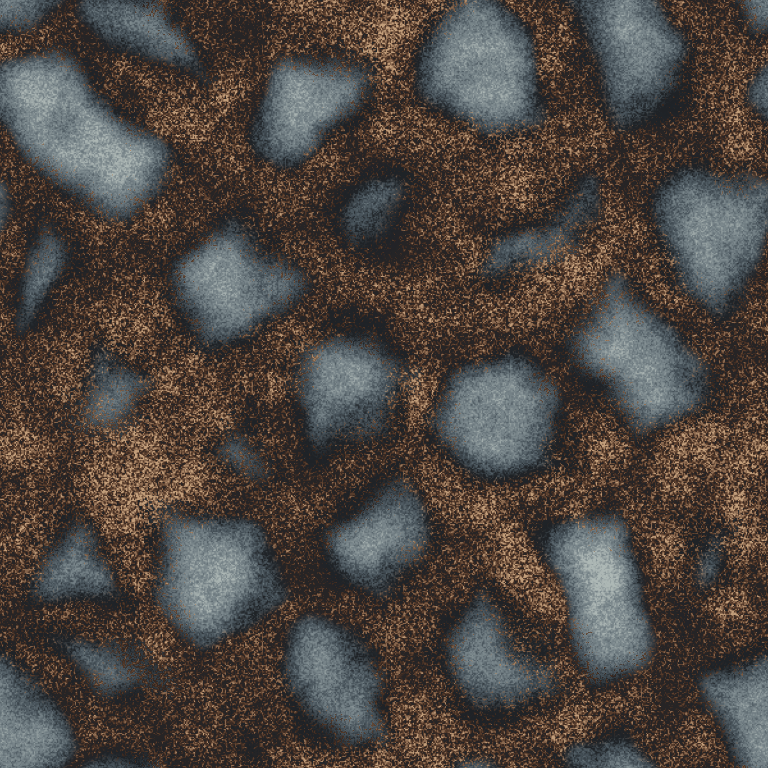
Reproduce this texture procedurally as a three.js fragment shader.

```glsl
// Slate stones half sunk in gritty brown soil, as a seamless tile.
// Leaning Voronoi cells give the stone heights; wrapping value noise
// scatters grit over their rims, mottles the ground and adds fine grain.
#define CELLS 5.0          // stones across the tile
#define JITTER 0.98        // irregularity of stone placement
#define ROUNDING 25.0      // lower is rounder
#define TILT 0.75          // how far stones lean into the soil
#define BURIAL 0.24        // soil creeping over the rims
#define WARP 0.24          // wobble of the outlines
#define GRAIN_CELLS 600.0  // fine grains across the tile
#define SOIL_GRAIN 1.55    // soil speckle contrast
#define STONE_GRAIN 0.62   // stone speckle contrast
#define MOTTLE 0.72        // broad light and dark soil patches

varying vec2 vUv;

vec3 hash3(vec2 p) {
  vec3 q = fract(vec3(p.xyx + 7.31) * vec3(0.1031, 0.1030, 0.0973));
  q += dot(q, q.yxz + 33.33);
  return fract((q.xxy + q.yzz) * q.zyx);
}

// Value noise that repeats after a whole number of cells.
float noise(vec2 uv, float period, float seed) {
  vec2 p = uv * period;
  vec2 i = floor(p);
  vec2 f = fract(p);
  f = f * f * (3.0 - 2.0 * f);
  vec2 a = mod(i, period) + seed;
  vec2 b = mod(i + 1.0, period) + seed;
  return mix(mix(hash3(a).x, hash3(vec2(b.x, a.y)).x, f.x),
             mix(hash3(vec2(a.x, b.y)).x, hash3(b).x, f.x), f.y);
}

float fbm(vec2 uv, float period, float seed) {
  float sum = 0.0;
  float amplitude = 0.53;
  for (int i = 0; i < 4; i++) {
    sum += amplitude * noise(uv, period, seed);
    period *= 2.0;
    seed += 17.0;
    amplitude *= 0.5;
  }
  return sum;
}

vec2 stoneCentre(vec2 cell) {
  return cell + 0.5 + JITTER * (hash3(mod(cell, CELLS)).xy - 0.5);
}

// x: height above the soil, y: rounded distance to the cell border.
vec2 stoneField(vec2 p) {
  vec2 home = floor(p);
  vec2 nearest = home;
  float best = 9.0;
  for (int y = -1; y <= 1; y++) {
    for (int x = -1; x <= 1; x++) {
      vec2 cell = home + vec2(x, y);
      vec2 offset = stoneCentre(cell) - p;
      float d = dot(offset, offset);
      if (d < best) { best = d; nearest = cell; }
    }
  }
  vec2 toCentre = stoneCentre(nearest) - p;
  float sum = 0.0;
  for (int y = -2; y <= 2; y++) {
    for (int x = -2; x <= 2; x++) {
      if (x == 0 && y == 0) continue;
      vec2 other = stoneCentre(nearest + vec2(x, y)) - p;
      float d = dot(0.5 * (toCentre + other), normalize(other - toCentre));
      sum += exp(-ROUNDING * d);
    }
  }
  float border = -log(sum) / ROUNDING;
  vec3 shape = hash3(mod(nearest, CELLS) + 41.0);
  float inset = mix(0.04, 0.37, shape.x);
  float lean = TILT * dot(shape.yz - 0.5, toCentre);
  return vec2(min(border - 0.04, border - inset + lean), border);
}

vec3 soilColour(float tone, float damp) {
  vec3 dark = mix(vec3(0.15, 0.14, 0.145), vec3(0.135, 0.155, 0.18), damp);
  vec3 c = mix(dark, vec3(0.24, 0.17, 0.135), smoothstep(0.20, 0.42, tone));
  c = mix(c, vec3(0.36, 0.25, 0.18), smoothstep(0.40, 0.64, tone));
  c = mix(c, vec3(0.54, 0.41, 0.31), smoothstep(0.62, 0.84, tone));
  return mix(c, vec3(0.76, 0.62, 0.48), smoothstep(0.86, 1.15, tone));
}

vec3 stoneColour(float tone) {
  vec3 c = mix(vec3(0.12, 0.135, 0.15), vec3(0.28, 0.325, 0.355), smoothstep(0.0, 0.46, tone));
  c = mix(c, vec3(0.46, 0.51, 0.53), smoothstep(0.36, 0.82, tone));
  return mix(c, vec3(0.68, 0.72, 0.71), smoothstep(0.74, 1.25, tone));
}

void main() {
  // Shared noise layers, centred on zero
  float grain = 0.35 * noise(vUv, GRAIN_CELLS * 0.5, 3.0)
              + 0.65 * noise(vUv, GRAIN_CELLS, 11.0) - 0.5;
  float patches = fbm(vUv, 6.0, 71.0) - 0.5;
  float fine = fbm(vUv, 24.0, 131.0) - 0.5;
  vec2 wobble = vec2(fbm(vUv, 9.0, 23.0), fbm(vUv, 9.0, 97.0)) - 0.5;

  // Stone heights, with rims from clean to strewn with grit
  vec2 field = stoneField(vUv * CELLS + WARP * wobble);
  float height = field.x - BURIAL * patches - 0.05 * fine;
  float inside = smoothstep(0.0, 0.09, field.y);
  float grit = mix(0.08, 0.55, smoothstep(-0.12, 0.12, wobble.y));
  float cover = inside * smoothstep(-0.04, 0.05, height - grit * grain);
  float shadow = inside * smoothstep(-0.13, 0.02, height);

  // Shade both materials and lay the stones into the soil
  float soilTone = 0.47 + SOIL_GRAIN * grain + MOTTLE * (patches + fine) - 0.17 * shadow;
  float dome = smoothstep(-0.05, 0.27, height);
  float stoneTone = 0.10 + 0.74 * dome + STONE_GRAIN * grain + 0.6 * (fine - wobble.x);
  vec3 soil = soilColour(soilTone, shadow) * (1.0 - 0.12 * shadow);
  gl_FragColor = vec4(mix(soil, stoneColour(stoneTone), cover), 1.0);
}
```
